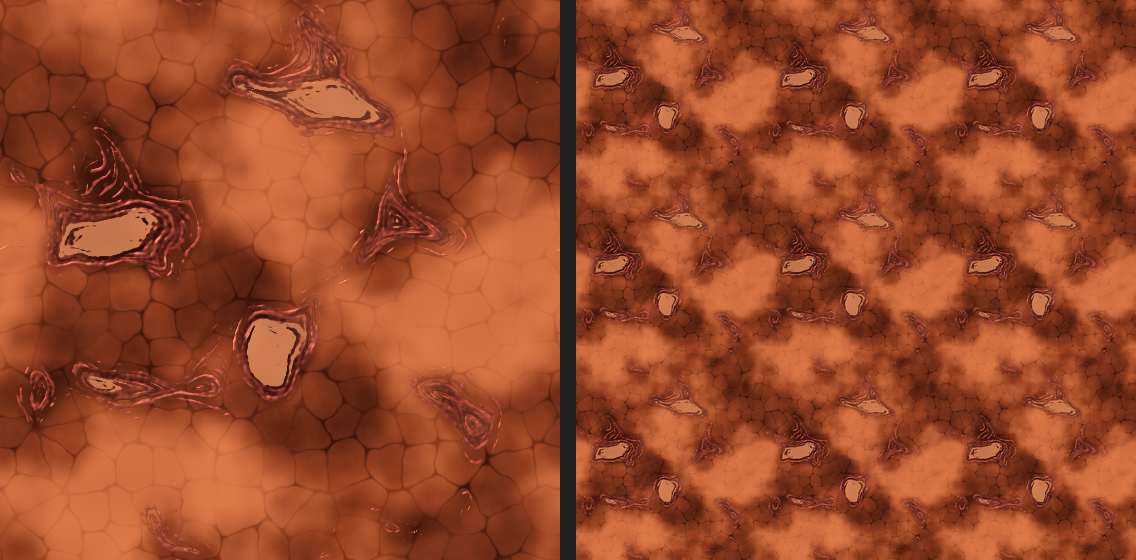
Left, the tile; right, the same tile 3 across and 3 down.
This texture is drawn by a Shadertoy shader. Its source:

```glsl
// Cracked, smouldering hide under drifting orange haze, torn open by fibrous wounds.
// Wrapped gradient noise shapes the haze and tears, Voronoi borders make the cracks,
// and noise smeared along the contours of the tears makes the strands.

#define HAZE_SCALE 3.0
#define CELL_SCALE 15.0
#define TEAR_SCALE 4.0
#define TEAR_WARP 0.15
#define RIM_LEVEL 0.23
#define CORE_LEVEL 0.41
#define STRAND_SCALE 110.0
#define STRAND_STEP 0.004
#define DEEP vec3(0.24, 0.08, 0.04)
#define HIDE vec3(0.57, 0.24, 0.12)
#define GLOW vec3(0.89, 0.49, 0.29)
#define FLESH vec3(0.80, 0.48, 0.31)

// Integer hash of a lattice point that wraps at the period
vec2 hash2(vec2 cell, float period, float seed) {
    const uint MULTIPLIER = 1664525u;
    uvec2 v = uvec2(floor(mod(cell + 0.5, period))) + uvec2(uint(seed) * 131u, uint(period) * 17u);
    v = v * MULTIPLIER + 1013904223u;
    for (int i = 0; i < 2; i++) {
        v.x += v.y * MULTIPLIER;
        v.y += v.x * MULTIPLIER;
        v ^= v >> 16u;
    }
    return vec2(v & 65535u) / 65536.0;
}

float corner(vec2 cell, vec2 offset, vec2 local, float period, float seed) {
    float angle = 6.2832 * hash2(cell + offset, period, seed).x;
    return dot(vec2(cos(angle), sin(angle)), local - offset);
}

// Gradient noise, about -1 to 1, repeating once per canvas
float noise(vec2 uv, float period, float seed) {
    vec2 p = uv * period, cell = floor(p), f = p - cell;
    vec2 s = f * f * f * (f * (f * 6.0 - 15.0) + 10.0);
    float low = mix(corner(cell, vec2(0, 0), f, period, seed), corner(cell, vec2(1, 0), f, period, seed), s.x);
    float high = mix(corner(cell, vec2(0, 1), f, period, seed), corner(cell, vec2(1, 1), f, period, seed), s.x);
    return 1.4 * mix(low, high, s.y);
}

float fbm(vec2 uv, float period, int octaves, float seed) {
    float sum = 0.0, amplitude = 0.6;
    for (int i = 0; i < octaves; i++) {
        sum += amplitude * noise(uv, period, seed);
        period *= 2.0;
        amplitude *= 0.5;
    }
    return sum;
}

// Crack strength in x (swelling where cracks join), random tint of the cell in y
vec2 cracks(vec2 uv) {
    vec2 p = uv * CELL_SCALE, base = floor(p), nearCell = base, nearest = vec2(9.0);
    for (int y = -1; y <= 1; y++)
    for (int x = -1; x <= 1; x++) {
        vec2 cell = base + vec2(x, y);
        vec2 d = cell + 0.1 + 0.8 * hash2(cell, CELL_SCALE, 5.0) - p;
        if (dot(d, d) < dot(nearest, nearest)) { nearest = d; nearCell = cell; }
    }
    float closeness = 0.0;
    for (int y = -2; y <= 2; y++)
    for (int x = -2; x <= 2; x++) {
        if (x == 0 && y == 0) continue;
        vec2 cell = nearCell + vec2(x, y);
        vec2 d = cell + 0.1 + 0.8 * hash2(cell, CELL_SCALE, 5.0) - p;
        closeness += exp(-16.0 * dot(0.5 * (nearest + d), normalize(d - nearest)));
    }
    return vec2(smoothstep(0.35, 1.5, closeness), hash2(nearCell, CELL_SCALE, 6.0).x);
}

// Height field whose upper levels are the wounds
float tear(vec2 uv) {
    vec2 warp = vec2(fbm(uv, TEAR_SCALE, 2, 11.0), fbm(uv, TEAR_SCALE, 2, 12.0));
    return fbm(uv + TEAR_WARP * warp, TEAR_SCALE, 2, 13.0) + 0.25 * noise(uv, 2.0, 14.0);
}

// Noise smeared along the tear contours: height in x, slope toward the light in y
vec2 strands(vec2 uv) {
    const vec2 e = vec2(0.002, 0.0), toLight = vec2(-0.0018, 0.0026);
    vec2 sum = vec2(0.0);
    for (float side = -1.0; side < 2.0; side += 2.0) {
        vec2 p = uv;
        for (int i = 0; i < 7; i++) {
            float here = tear(p);
            vec2 slope = vec2(tear(p + e.xy) - here, tear(p + e.yx) - here);
            p += side * STRAND_STEP * vec2(-slope.y, slope.x) / (length(slope) + 1e-5);
            sum += vec2(noise(p, STRAND_SCALE, 21.0), noise(p + toLight, STRAND_SCALE, 21.0));
        }
    }
    sum *= 3.0 / 14.0;
    return clamp(vec2(sum.x, sum.x - sum.y), -0.8, 0.8);
}

void mainImage(out vec4 fragColor, in vec2 fragCoord) {
    vec2 uv = fragCoord / iResolution.xy;
    float haze = smoothstep(-0.28, 0.36, fbm(uv, HAZE_SCALE, 4, 1.0));
    float wound = tear(uv);

    // Hide: blotches, cells and cracks, veiled by haze
    vec2 bend = 0.012 * vec2(fbm(uv, 16.0, 3, 2.0), fbm(uv, 16.0, 3, 3.0));
    vec2 crack = cracks(uv + bend);
    float grain = fbm(uv, 48.0, 3, 4.0);
    float tone = 0.35 + 0.42 * fbm(uv, 7.0, 2, 7.0) + 0.1 * (crack.y - 0.5) + 0.06 * grain;
    tone = mix(tone, 0.93 + 0.12 * fbm(uv, 6.0, 2, 8.0), haze);
    float depth = clamp(0.65 + 0.8 * noise(uv, 9.0, 9.0), 0.15, 1.0);
    tone -= crack.x * depth * mix(0.38, 0.12, haze);
    tone -= 0.2 * smoothstep(RIM_LEVEL - 0.14, RIM_LEVEL, wound) * (1.0 - 0.7 * haze);
    tone = clamp(tone, 0.0, 1.0);
    vec3 color = tone < 0.5 ? mix(DEEP, HIDE, tone * 2.0) : mix(HIDE, GLOW, tone * 2.0 - 1.0);

    // Wounds: ragged strands around smooth flesh
    if (wound > RIM_LEVEL - 0.14) {
        vec2 fibre = strands(uv);
        float rim = smoothstep(RIM_LEVEL, RIM_LEVEL + 0.05, wound + 0.16 * fibre.x);
        float core = smoothstep(CORE_LEVEL, CORE_LEVEL + 0.03, wound + 0.12 * fibre.x);
        vec3 sinew = mix(vec3(0.20, 0.05, 0.04), vec3(0.60, 0.24, 0.18), clamp(0.5 + fibre.x, 0.0, 1.0));
        float shine = smoothstep(0.1, 0.7, fibre.y) * clamp(0.6 + noise(uv, 24.0, 22.0), 0.1, 1.0);
        sinew = sinew * (1.0 + 0.5 * fibre.y) + shine * vec3(0.42, 0.32, 0.29);
        sinew = mix(sinew, GLOW, 0.4 * haze);
        vec3 flesh = FLESH * (1.0 + 0.12 * fbm(uv, 8.0, 2, 23.0));
        color = mix(color, mix(sinew, flesh, core), rim);
    }
    fragColor = vec4(color, 1.0);
}
```
